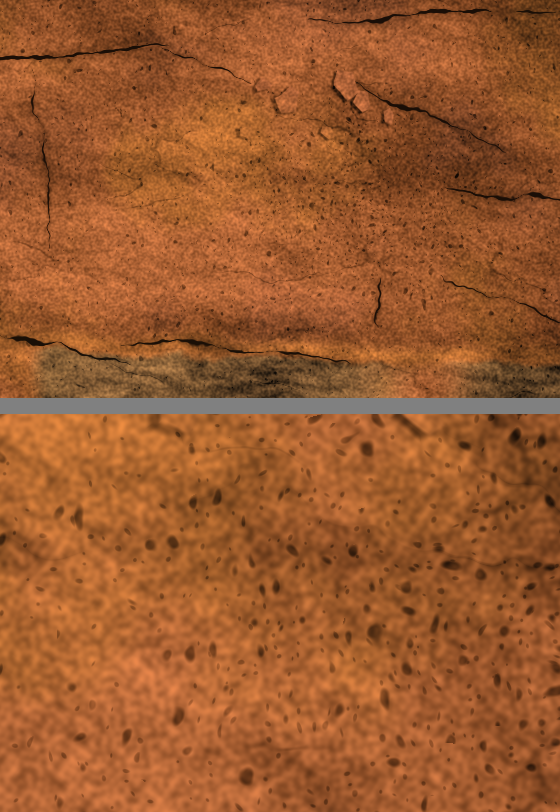
Top: the whole. Bottom: its middle third, enlarged.
Reproduce this texture procedurally as a Shadertoy shader.

```glsl
// Weathered rust-brown rock face: peeling clay layers, dark open seams, pits and loose flakes.
// Warped gradient noise gives a tone field; seams, flakes and pits cut into it,
// and the tone is finally turned into a clay colour.

const float BASE_TONE = 0.615;
const float GRAIN = 0.19;         // strength of the fine sand grain
const float MOTTLE = 0.17;        // strength of the broad blotches
const float RELIEF = 0.42;        // strength of the raking light
const float SOFT = 0.0022;        // edge softness
const int FLAKES = 7;
const vec2 FLAKE_AREA = vec2(0.62, 0.67);
const vec2 FLAKE_SPREAD = vec2(0.42, 0.16);
const vec2 SHADOW_SHIFT = vec2(0.008, 0.004);
const vec3 CLAY_DARK = vec3(1.0, 0.53, 0.235);
const vec3 CLAY_LIGHT = vec3(1.0, 0.575, 0.32);
const vec3 OLIVE = vec3(0.92, 0.70, 0.42);
const vec3 OCHRE = vec3(1.03, 0.62, 0.25);
const vec3 PINK = vec3(1.0, 0.56, 0.34);

vec2 hash2(vec2 p) {
    vec3 q = fract(p.xyx * vec3(0.1031, 0.1030, 0.0973));
    q += dot(q, q.yzx + 33.33);
    return fract((q.xx + q.yz) * q.zy);
}

float corner(vec2 cell, vec2 offset) {
    float angle = 6.2832 * hash2(cell).x;
    return dot(vec2(cos(angle), sin(angle)), offset);
}

float noise(vec2 p) {
    vec2 i = floor(p), f = p - i, u = f * f * (3.0 - 2.0 * f);
    vec2 e = vec2(1, 0);
    return mix(mix(corner(i, f), corner(i + e, f - e), u.x),
               mix(corner(i + e.yx, f - e.yx), corner(i + e.xx, f - e.xx), u.x), u.y);
}

float fbm(vec2 p) {
    float sum = 0.0, amp = 1.0;
    for (int i = 0; i < 5; i++) {
        sum += amp * noise(p);
        p = mat2(1.6, 1.2, -1.2, 1.6) * p + 7.3;
        amp *= 0.5;
    }
    return sum;
}

float blob(vec2 p, vec2 centre, vec2 size) {
    vec2 d = (p - centre) / size;
    return exp(-dot(d, d));
}

// Dark opening from a to b, tapered and uneven, with a soft shade around it
float seam(vec2 p, vec2 a, vec2 b, float width) {
    vec2 ab = b - a;
    float t = clamp(dot(p - a, ab) / dot(ab, ab), 0.0, 1.0);
    float d = length(p - a - ab * t);
    float taper = sqrt(4.0 * t * (1.0 - t));
    float gap = width * taper * (0.65 + 1.5 * noise(p * 17.0));
    return max(smoothstep(SOFT, -SOFT, d - gap), 0.42 * taper * exp(-d / (width * 2.2)));
}

// Distance to the nearest of the scattered five-sided flakes
float flakes(vec2 p) {
    float nearest = 1.0;
    for (int i = 0; i < FLAKES; i++) {
        float n = float(i);
        vec2 h = hash2(vec2(n, 4.7));
        vec2 v = p - FLAKE_AREA - FLAKE_SPREAD * fract(n * vec2(0.618, 0.755));
        float size = mix(0.014, 0.04, h.x * h.x), d = -1.0;
        v.y *= mix(0.65, 1.1, h.y);
        for (int k = 0; k < 5; k++) {
            float angle = 1.257 * float(k) + 6.0 * h.y;
            float reach = size * (0.6 + 0.6 * hash2(vec2(n, k)).y);
            d = max(d, dot(v, vec2(cos(angle), sin(angle))) - reach);
        }
        nearest = min(nearest, d);
    }
    return nearest;
}

float pits(vec2 p, float scale, float density) {
    vec2 cell = floor(p * scale), h = hash2(cell + scale);
    vec2 v = fract(p * scale) - 0.5 - 0.5 * (h - 0.5);
    float radius = mix(0.07, 0.18, h.y);
    float kept = step(hash2(cell + 31.0).x, density);
    return kept * smoothstep(radius + 0.08, radius - 0.06, length(v * vec2(1.0, 0.8)));
}

void mainImage(out vec4 fragColor, in vec2 fragCoord) {
    vec2 p = fragCoord / iResolution.y;
    vec2 warp = 0.035 * vec2(noise(p * 5.0), noise(p * 5.0 + 40.0))
              + 0.016 * vec2(noise(p * 17.0), noise(p * 17.0 + 20.0))
              + 0.006 * vec2(noise(p * 55.0), noise(p * 55.0 + 60.0));
    vec2 w = p + warp;
    vec2 q = w * vec2(2.6, 4.2);

    // Broad light and dark zones
    float tone = BASE_TONE + MOTTLE * fbm(q);
    tone += 0.13 * blob(w, vec2(0.45, 0.41), vec2(0.30, 0.10));
    tone += 0.07 * blob(w, vec2(0.65, 0.25), vec2(0.30, 0.05));
    tone -= 0.09 * blob(w, vec2(0.95, 0.62), vec2(0.32, 0.13));
    tone -= 0.08 * smoothstep(1.0, 1.4, w.x);
    float ledge = smoothstep(0.0, 0.02, w.y - 0.85 - 0.09 * w.x) * smoothstep(0.46, 0.36, w.x);
    tone -= 0.11 * max(ledge, smoothstep(0.96, 0.99, w.y));

    // Raking light, peeled layers with dark rims, hairline creases
    vec2 r = q * 1.7 + 11.0;
    tone += RELIEF * (fbm(r) - fbm(r + vec2(0.04, 0.06)));
    float layer = fbm(q * 0.9 + 23.0) - 0.2;
    float patchy = smoothstep(-0.1, 0.25, noise(p * 6.0 + 9.0));
    tone += 0.06 * smoothstep(0.0, 0.03, layer);
    tone -= 0.13 * patchy * exp(-abs(layer + 0.02) / 0.022);
    float crease = abs(noise(w * vec2(4.0, 10.0) + 3.0));
    tone -= 0.16 * smoothstep(0.03, 0.0, crease) * smoothstep(0.1, 0.35, noise(p * 5.0 + 70.0));

    // Layered foot of the wall
    float depth = 0.135 - 0.03 * w.x - w.y;
    float foot = smoothstep(0.0, 0.02, depth) * smoothstep(0.08, 0.14, w.x)
               * (1.0 - blob(w, vec2(1.06, 0.03), vec2(0.10, 0.2)));
    float rim = exp(-pow((depth + 0.012) / 0.028, 2.0));
    tone -= 0.13 * exp(-pow((depth + 0.055) / 0.03, 2.0));
    tone += foot * (0.25 * noise(w * vec2(11.0, 55.0)) - 0.15);
    tone += rim * (0.03 + 0.3 * noise(p * vec2(9.0, 20.0)));

    // Loose flakes with cast shadows
    float flake = smoothstep(SOFT, -SOFT, flakes(p + 0.45 * warp));
    float shadow = smoothstep(0.004, -0.003, flakes(p + 0.45 * warp + SHADOW_SHIFT));
    tone = mix(tone - 0.3 * shadow, 0.68 + 0.15 * noise(p * 40.0), flake);

    // Seams: upper ledges, right-hand splits, foot, upright cracks
    float dark = seam(w, vec2(-0.1, 0.84), vec2(0.42, 0.89), 0.007);
    dark = max(dark, seam(w, vec2(0.40, 0.88), vec2(0.62, 0.80), 0.003));
    dark = max(dark, seam(w, vec2(0.78, 0.94), vec2(1.5, 0.975), 0.006));
    dark = max(dark, seam(w, vec2(0.86, 0.81), vec2(1.27, 0.61), 0.004));
    dark = max(dark, seam(w, vec2(1.13, 0.53), vec2(1.5, 0.48), 0.006));
    dark = max(dark, seam(w, vec2(1.10, 0.29), vec2(1.45, 0.18), 0.003));
    dark = max(dark, seam(w, vec2(-0.1, 0.18), vec2(0.32, 0.095), 0.006));
    dark = max(dark, seam(w, vec2(0.30, 0.15), vec2(0.90, 0.10), 0.004));
    dark = max(dark, seam(w, vec2(0.085, 0.82), vec2(0.13, 0.38), 0.0025));
    dark = max(dark, seam(w, vec2(0.955, 0.29), vec2(0.955, 0.18), 0.003));
    dark *= 1.0 - flake;

    // Pits, then sand grain
    float pitted = 0.10 + 0.4 * blob(p, vec2(0.87, 0.48), vec2(0.30, 0.18));
    float pit = max(pits(w, 42.0, pitted), 0.7 * pits(w, 85.0, pitted));
    tone -= 0.27 * pit * (1.0 - flake);
    vec2 g = mat2(0.8, 0.6, -0.6, 0.8) * p;
    tone += GRAIN * (noise(g * 150.0) + 0.7 * noise(g * 72.0));
    tone = clamp(mix(tone, 0.10, dark), 0.06, 0.95);

    // Clay colour, shifted to pink, ochre or olive
    vec3 tint = mix(CLAY_DARK, CLAY_LIGHT, smoothstep(0.3, 0.85, tone));
    float hue = fbm(p * 2.5 + 50.0);
    tint = mix(tint, PINK, 0.5 * max(flake, smoothstep(0.05, 0.5, hue)));
    tint = mix(tint, OCHRE, 0.6 * max(rim, smoothstep(0.05, 0.5, -hue)));
    tint = mix(tint, OLIVE, 0.75 * foot);
    fragColor = vec4(tone * tint, 1.0);
}
```
